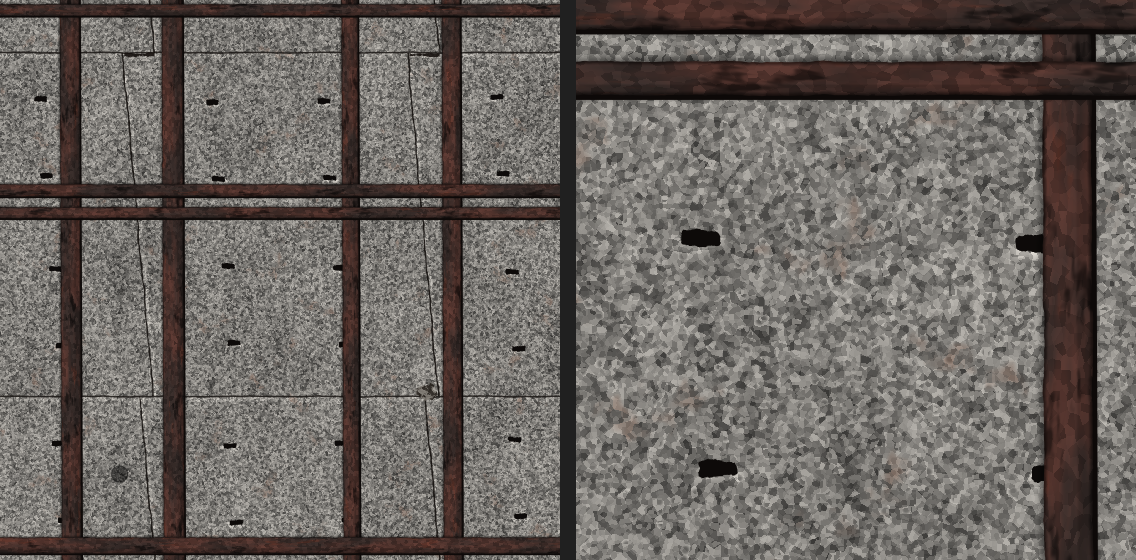
Left: the whole. Right: its middle third, enlarged.
Reproduce this texture procedurally as a Shadertoy shader.

```glsl
float hash(vec2 p) {
    p = fract(p * vec2(0.1031, 0.1137));
    p += dot(p, p.yx + 33.33);
    return fract((p.x + p.y) * p.x * 7.13 + p.y * 5.71);
}

// Cellular noise: distance to the nearest point and that point's random tone
vec2 cells(vec2 p) {
    vec2 base = floor(p), nearest = vec2(9.0, 0.0);
    for (int j = -1; j <= 1; j++)
    for (int i = -1; i <= 1; i++) {
        vec2 id = base + vec2(i, j);
        float d = length(id + vec2(hash(id + 17.0), hash(id + 71.0)) - p);
        if (d < nearest.x) nearest = vec2(d, hash(id + 133.0));
    }
    return nearest;
}

// Layered sines, about -1 to 1
float waves(vec2 p) {
    float sum = 0.0, amp = 0.5;
    for (int i = 0; i < 5; i++) {
        sum += amp * sin(p.x + 1.7 * sin(p.y + float(i)));
        p = mat2(1.5, 1.1, -1.1, 1.5) * p + 2.3;
        amp *= 0.65;
    }
    return sum;
}

float fill(float d) {
    return clamp(0.5 - d * iResolution.y, 0.0, 1.0);
}

float box(vec2 p, vec2 halfSize) {
    vec2 d = abs(p) - halfSize;
    return length(max(d, 0.0)) + min(max(d.x, d.y), 0.0);
}

vec3 concrete(vec2 p) {
    vec2 coarse = cells(p * 205.0), fine = cells(p * 330.0 + 40.0);
    float tone = 0.485 + 0.27 * (coarse.y - 0.5) + 0.24 * (fine.y - 0.5);
    tone += 0.035 * waves(p * 13.0) + 0.02 * waves(p * vec2(75.0, 9.0));
    tone -= 0.28 * step(0.88, fine.y * 0.4 + coarse.y * 0.6) * smoothstep(0.8, 0.2, coarse.x);
    // Damp streak in the narrow left panel
    tone -= 0.09 * smoothstep(0.022, 0.0, abs(p.x - 0.212 + 0.004 * waves(p * 20.0)))
          * smoothstep(0.33, 0.42, p.y) * smoothstep(0.62, 0.52, p.y);
    vec3 color = tone * vec3(1.02, 1.0, 0.965);
    float rust = smoothstep(0.65, 1.1, waves(p * 31.0 + 4.0)) * coarse.y;
    return mix(color, vec3(0.42, 0.27, 0.2), 0.4 * rust);
}

// Joints, leaning cracks and broken corners
vec3 addCracks(vec3 color, vec2 p) {
    float rough = waves(p * 140.0);
    for (int i = 0; i < 2; i++) {
        float seam = p.y - (i == 0 ? 0.906 : 0.292) - 0.001 * waves(p * 45.0);
        color *= 1.0 + 0.13 * fill(abs(seam + 0.005) - 0.004);
        color = mix(color, vec3(0.1, 0.085, 0.075), 0.85 * fill(abs(seam) - 0.0014));

        vec2 q = p - vec2(0.509 * float(i), 0.0);
        vec2 start = q.y > 0.906 ? vec2(0.267, 1.0)
                   : q.y > 0.292 ? vec2(0.219, 0.9) : vec2(0.25, 0.292);
        float crack = q.x - start.x - 0.09 * (start.y - q.y) - 0.0016 * waves(vec2(q.y * 42.0, i));
        color *= 1.0 + 0.15 * fill(abs(crack - 0.004) - 0.003);
        color = mix(color, vec3(0.08, 0.065, 0.055), 0.9 * fill(abs(crack) - 0.0013 - 0.0005 * rough));

        float chip = box(q - vec2(0.249, 0.902), vec2(0.027, 0.0025 + 0.002 * rough));
        color = mix(color, vec3(0.08, 0.06, 0.05), 0.9 * fill(chip));
    }
    float broken = length((p - vec2(0.761, 0.3)) * vec2(1.0, 1.3)) - 0.017 - 0.006 * rough;
    return mix(color, mix(vec3(0.14, 0.12, 0.1), vec3(0.5, 0.48, 0.45),
               smoothstep(-0.4, 0.4, waves(p * 210.0))), 0.85 * fill(broken));
}

// Slots in pairs, drifting right as they go down, and one round plug
vec3 addHoles(vec3 color, vec2 p) {
    float columns[4] = float[](0.072, 0.379, 0.578, 0.887);
    vec2 pairs[3] = vec2[](vec2(0.0, 0.823), vec2(0.028, 0.519), vec2(0.032, 0.21));
    for (int i = 0; i < 24; i++) {
        int c = i % 4, r = i / 4;
        vec2 center = vec2(columns[c], 0.0) + pairs[r / 2] + float(r % 2) * vec2(0.011, -0.137);
        center.y += 0.006 * sin(float(c * 5 + r / 2 * 3));
        vec2 q = p - center;
        float slot = box(q, vec2(0.0095, 0.0025)) - 0.002 - 0.0012 * waves(p * 190.0);
        color *= 1.0 + 0.25 * smoothstep(0.008, 0.0, slot) * step(q.y, 0.0);
        color = mix(color, vec3(0.05, 0.04, 0.035), fill(slot));
    }
    float plug = length(p - vec2(0.2135, 0.1535)) - 0.0145;
    color = mix(color, color * 0.55, fill(plug));
    return color * (1.0 - 0.4 * fill(abs(plug) - 0.001));
}

// Rusty steel bar; q is (across, along), its dark edge lies on the +across side
vec3 addBar(vec3 color, vec2 q, float halfWidth, float seed) {
    float edge = abs(q.x + 0.0006 * waves(vec2(q.y * 90.0, seed))) - halfWidth;
    color *= 1.0 - 0.35 * smoothstep(0.005, 0.0, edge);
    color = mix(color, vec3(0.05, 0.035, 0.03), fill(abs(q.x - halfWidth - 0.001) - 0.0018));
    vec2 grain = cells(q * vec2(230.0, 150.0) + seed * 37.0);
    float patches = waves(q * vec2(70.0, 17.0) + seed * 5.0);
    vec3 steel = mix(vec3(0.2, 0.16, 0.15), vec3(0.32, 0.2, 0.175), smoothstep(-0.8, 0.9, patches));
    steel = mix(steel, vec3(0.4, 0.2, 0.15), 0.5 * smoothstep(0.5, 1.1, waves(q * vec2(120.0, 26.0) - seed)));
    steel *= 0.8 + 0.4 * grain.y;
    steel *= 1.0 - 0.5 * smoothstep(0.45, 1.0, waves(q * vec2(100.0, 33.0) + seed * 9.0));
    steel *= 1.0 - 0.16 * smoothstep(0.3, 0.45, q.x / halfWidth);
    steel *= 1.0 - 0.5 * smoothstep(-0.003, 0.0, edge);
    return mix(color, steel, fill(edge));
}

void mainImage(out vec4 fragColor, in vec2 fragCoord) {
    vec2 p = fragCoord / iResolution.xy;
    vec3 color = addHoles(addCracks(concrete(p), p), p);

    // Position and half width of each bar
    vec2 uprights[4] = vec2[](vec2(0.126, 0.0175), vec2(0.309, 0.0185), vec2(0.626, 0.0145), vec2(0.807, 0.0165));
    vec2 rails[4] = vec2[](vec2(0.982, 0.0105), vec2(0.66, 0.011), vec2(0.62, 0.01), vec2(0.026, 0.0145));
    for (int i = 0; i < 4; i++) {
        float lean = 0.004 * (0.5 - p.y);
        color = addBar(color, vec2(p.x - uprights[i].x - lean, p.y), uprights[i].y, float(i) + 1.0);
    }
    for (int i = 0; i < 4; i++)
        color = addBar(color, vec2(rails[i].x - p.y, p.x), rails[i].y, float(i) + 6.0);
    fragColor = vec4(color, 1.0);
}
```
